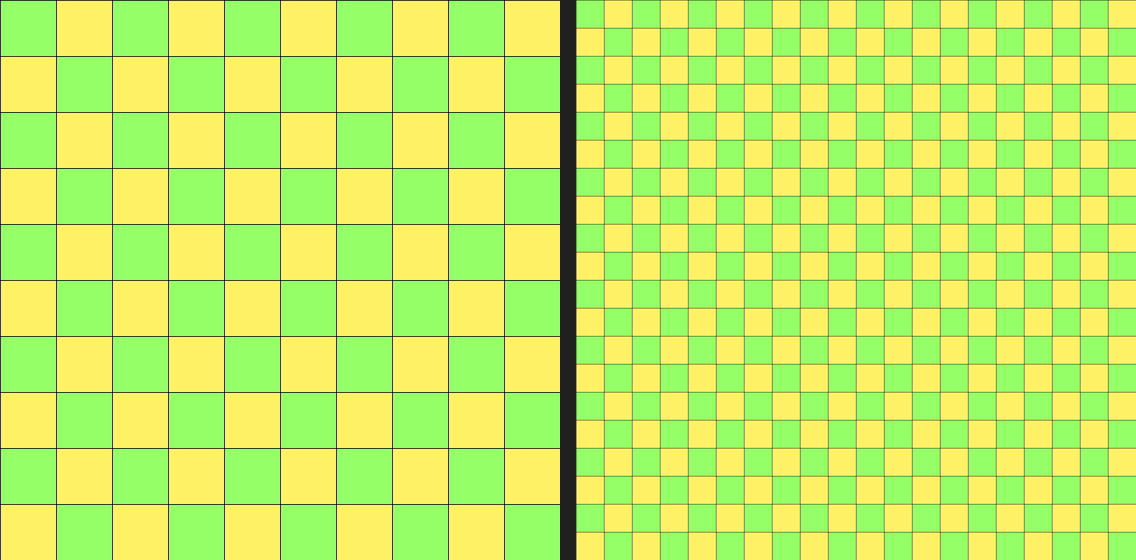
Left, the tile; right, the same tile 2 across and 2 down.
This pattern is drawn by a WebGL 2 fragment shader. Its source:

```glsl
#version 300 es
precision highp float;

uniform vec2 u_resolution;
out vec4 fragColor;

const float CELLS = 10.0;               // squares per side, even so it tiles
const float LINE_WIDTH = 1.0 / 768.0;   // fraction of the canvas
const vec3 YELLOW = vec3(1.0, 0.945, 0.4);
const vec3 GREEN = vec3(0.58, 1.0, 0.4);
const vec3 LINE_COLOR = vec3(0.0);

// Box-filtered square wave: +1 on even cells, -1 on odd cells
vec2 squareWave(vec2 p, vec2 halfPixel) {
    vec2 parity = 1.0 - 2.0 * mod(floor(p), 2.0);
    vec2 edgeDistance = 0.5 - abs(fract(p) - 0.5);
    return parity * clamp(edgeDistance / halfPixel, 0.0, 1.0);
}

// Share of the pixel covered by a line centred on each whole number
vec2 lineCoverage(vec2 p, float halfWidth, vec2 halfPixel) {
    vec2 d = abs(fract(p + 0.5) - 0.5);
    vec2 overlap = min(d + halfPixel, vec2(halfWidth))
                 - max(d - halfPixel, vec2(-halfWidth));
    return clamp(overlap / (2.0 * halfPixel), 0.0, 1.0);
}

void main() {
    vec2 cell = gl_FragCoord.xy / u_resolution * CELLS;
    vec2 halfPixel = 0.5 * CELLS / u_resolution;
    float halfWidth = 0.5 * LINE_WIDTH * CELLS;

    // Two-colour checkerboard
    vec2 wave = squareWave(cell, halfPixel);
    vec3 color = mix(GREEN, YELLOW, 0.5 + 0.5 * wave.x * wave.y);

    // Grid lines lie inside the left and top edge of each square
    vec2 lineOffset = vec2(-halfWidth, halfWidth);
    vec2 coverage = lineCoverage(cell + lineOffset, halfWidth, halfPixel);
    float grid = 1.0 - (1.0 - coverage.x) * (1.0 - coverage.y);

    fragColor = vec4(mix(color, LINE_COLOR, grid), 1.0);
}
```
